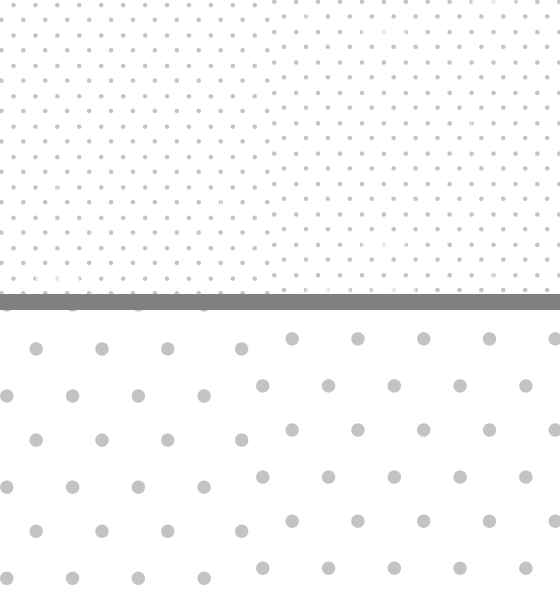
Top, the full canvas; bottom, a detail of the centre.
A WebGL 2 fragment shader for this pattern:

```glsl
#version 300 es
precision highp float;
// Staggered grey polka dots on white, in two panels that meet at a seam.
// Each panel is two interleaved dot lattices with its own origin;
// hashed patches along the rows wear some of the dots away.

uniform vec2 u_resolution;
out vec4 outColor;

// Lengths are in units of 1/402 of the canvas height, y pointing down.
const float CANVAS_HEIGHT = 402.0;
const vec2 PITCH = vec2(29.98, 41.55);
const vec2 STAGGER = vec2(13.4, 20.1);
const float DOT_RADIUS = 3.05;
const float PANEL_SEAM = 370.0;
const float TILE_END = 355.0;
const float TILE_SLIP = 3.7;
const vec2 LEFT_ORIGIN = vec2(18.5, 7.0);
const vec2 RIGHT_ORIGIN = vec2(375.0, 2.4);
const float GROUP_SIZE = 4.0;
const float WEAR_CHANCE = 0.06;

const vec3 PAPER = vec3(1.0);
const vec3 DOT_GREY = vec3(0.765);

float hash(vec2 cell, float seed) {
    vec3 p = fract(vec3(cell, seed) * vec3(0.1031, 0.1030, 0.0973));
    p += dot(p, p.yzx + 33.33);
    return fract((p.x + p.y) * p.z);
}

float valueNoise(vec2 p) {
    vec2 cell = floor(p);
    vec2 f = fract(p);
    f = f * f * (3.0 - 2.0 * f);
    float top = mix(hash(cell, 1.0), hash(cell + vec2(1, 0), 1.0), f.x);
    float bottom = mix(hash(cell + vec2(0, 1), 1.0), hash(cell + vec2(1, 1), 1.0), f.x);
    return mix(top, bottom, f.y);
}

// Ink lost at a point: a patch fades one dot, or one dot and half of each neighbour.
float wear(vec2 grid, float row, float seed, vec2 p) {
    float column = grid.x + 0.5;
    vec2 group = vec2(floor(column / GROUP_SIZE), row) + 40.0;
    float worn = step(hash(group, seed), WEAR_CHANCE);
    float centre = 1.5 + floor(2.0 * hash(group, seed + 3.0));
    float halfWidth = hash(group, seed + 7.0) < 0.4 ? 0.03 : 1.0;
    float offset = abs(mod(column, GROUP_SIZE) - centre);
    float patchMask = 1.0 - smoothstep(halfWidth - 0.04, halfWidth + 0.04, offset);
    float grain = valueNoise(p * 0.7);
    return worn * patchMask * mix(0.4, 0.8, grain);
}

// Ink of one dot lattice, with worn parts removed.
float dotLattice(vec2 p, vec2 origin, float rowParity, float seed, float pixel) {
    vec2 grid = (p - origin) / PITCH;
    vec2 cell = round(grid);
    float edge = length((grid - cell) * PITCH) - DOT_RADIUS;
    float coverage = 1.0 - smoothstep(-0.7 * pixel, 0.7 * pixel, edge);
    return coverage * (1.0 - wear(grid, 2.0 * cell.y + rowParity, seed, p));
}

// One panel: a lattice and its staggered copy.
float dotPanel(vec2 p, vec2 origin, float seed, float pixel) {
    float first = dotLattice(p, origin, 0.0, seed, pixel);
    float second = dotLattice(p, origin + STAGGER, 1.0, seed, pixel);
    return max(first, second);
}

void main() {
    float pixel = CANVAS_HEIGHT / u_resolution.y;
    vec2 p = vec2(gl_FragCoord.x, u_resolution.y - gl_FragCoord.y) * pixel;

    // The last column of the left panel starts a new, slightly shifted tile.
    vec2 leftPoint = p - vec2(TILE_SLIP * step(TILE_END, p.x), 0.0);
    float leftInk = dotPanel(leftPoint, LEFT_ORIGIN, 11.0, pixel);
    float rightInk = dotPanel(p, RIGHT_ORIGIN, 29.0, pixel);
    float ink = p.x < PANEL_SEAM ? leftInk : rightInk;

    outColor = vec4(mix(PAPER, DOT_GREY, ink), 1.0);
}
```
